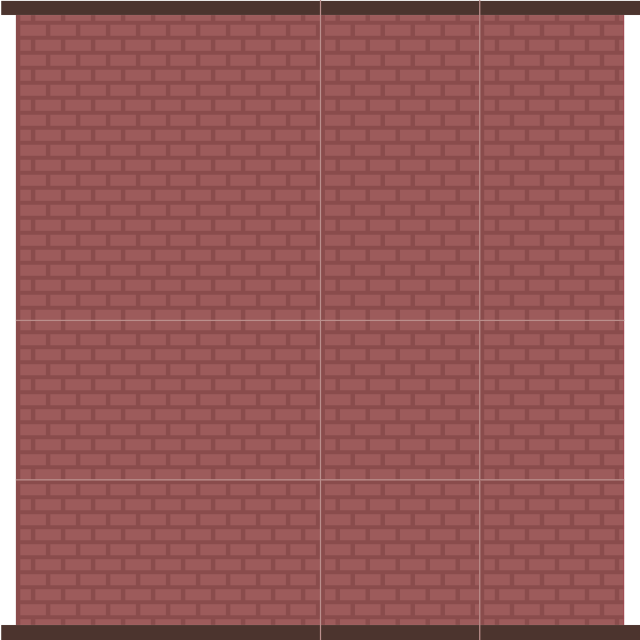
A three.js fragment shader for this texture:

```glsl
// Brick wall in running bond, framed by two dark beams on white.
// Courses mirror about the middle seam; each panel restarts its bond at
// its left edge. Shapes are smoothed bands on a grid of 128 units.

varying vec2 vUv;

const float GRID = 128.0;
const float SOFT = 0.125;          // half width of the smoothed edges

const float BRICK_PITCH = 6.0;
const float COURSE_PITCH = 3.0;
const float JOINT = 0.9;           // width of the upright mortar joints
const vec2 WALL_MIN = vec2(3.17, 3.0);
const vec2 WALL_MAX = vec2(124.85, 125.0);
const vec2 SEAM_A = vec2(64.1, 63.92);
const vec2 SEAM_B = vec2(95.95, 32.03);
const float SEAM_WIDTH = 0.25;

const vec3 PAPER = vec3(1.0);
const vec3 BRICK = vec3(0.614, 0.357, 0.357);
const vec3 MORTAR = vec3(0.54, 0.30, 0.30);
const vec3 BEAM = vec3(0.30, 0.205, 0.18);
const vec3 SEAM = vec3(0.73, 0.56, 0.55);
const vec3 RIM = vec3(0.64, 0.25, 0.31);

// Coverage of the inside of a signed distance
float fill(float dist) {
  return 1.0 - smoothstep(-SOFT, SOFT, dist);
}

// Coverage of the interval from lo to hi
float band(float x, float lo, float hi) {
  return fill(abs(x - 0.5 * (lo + hi)) - 0.5 * (hi - lo));
}

// Coverage of a band of the given width, repeated at every pitch
float repeatBand(float x, float center, float width, float pitch) {
  float local = mod(x - center + 0.5 * pitch, pitch) - 0.5 * pitch;
  return fill(abs(local) - 0.5 * width);
}

float box(vec2 p, vec2 lo, vec2 hi) {
  return band(p.x, lo.x, hi.x) * band(p.y, lo.y, hi.y);
}

float line(float x, float center, float width) {
  return band(x, center - 0.5 * width, center + 0.5 * width);
}

// Brick coverage; courses are counted outward from the middle seam
float brickMask(vec2 p) {
  float start = p.x < SEAM_A.x ? WALL_MIN.x : (p.x < SEAM_B.x ? SEAM_A.x : SEAM_B.x);
  float x = p.x - start;
  float y = abs(p.y - 64.0);
  float evenCourse = 1.0 - mod(floor((y + 0.5) / COURSE_PITCH), 2.0);
  float shift = 0.5 * BRICK_PITCH * evenCourse;

  float course = repeatBand(y, 0.95, 2.2, COURSE_PITCH);
  float joint = repeatBand(x, shift + 0.5 * JOINT, JOINT, BRICK_PITCH);
  float edgeJoint = band(x, -1.0, JOINT);
  return course * (1.0 - max(joint, edgeJoint));
}

void main() {
  vec2 p = vUv * GRID;

  // Wall with a thin rim on the right
  vec3 wall = mix(MORTAR, BRICK, brickMask(p));
  wall = mix(wall, RIM, 0.7 * line(p.x, WALL_MAX.x - 0.1, 0.2));
  vec3 color = mix(PAPER, wall, box(p, WALL_MIN, WALL_MAX));

  // Beams below and above
  float beams = max(box(p, vec2(0.25, -1.0), vec2(129.0, WALL_MIN.y)),
                    box(p, vec2(0.25, WALL_MAX.y), vec2(129.0, 127.83)));
  color = mix(color, BEAM, beams);

  // Pale seams: upright ones cross the beams, level ones stay on the wall
  float upright = max(line(p.x, SEAM_A.x, SEAM_WIDTH), line(p.x, SEAM_B.x, SEAM_WIDTH));
  float level = max(line(p.y, SEAM_A.y, SEAM_WIDTH), line(p.y, SEAM_B.y, SEAM_WIDTH));
  level *= band(p.x, WALL_MIN.x, WALL_MAX.x);
  color = mix(color, SEAM, max(upright, level));

  gl_FragColor = vec4(color, 1.0);
}
```
